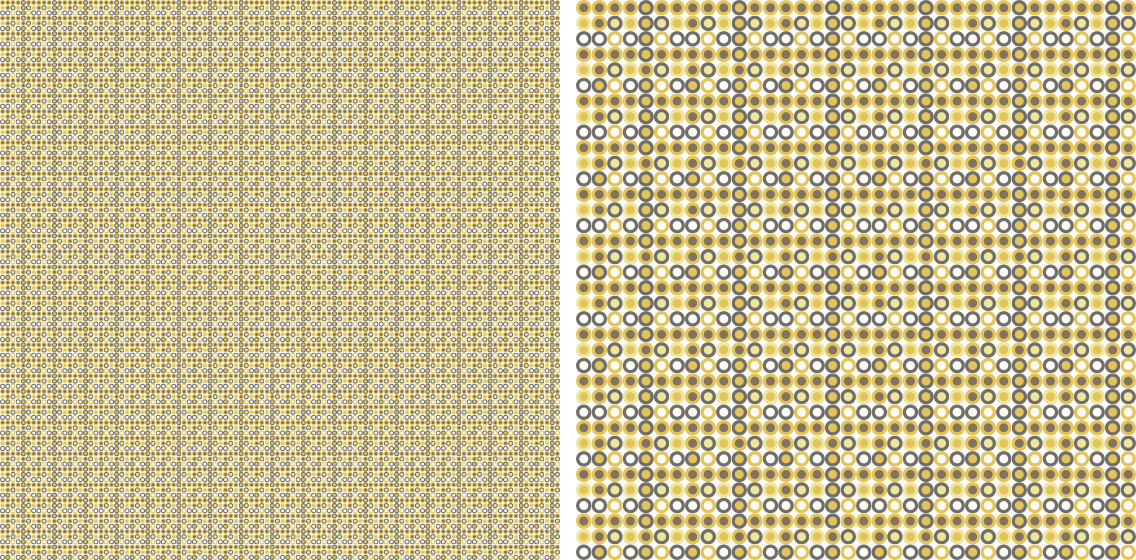
Left: the whole. Right: its middle third, enlarged.
Give the GLSL for this pattern, as a WebGL 2 fragment shader.

```glsl
#version 300 es
precision highp float;
// A fine lattice of two-tone dots: each cell holds a coloured disc with a
// smaller core. A 6 by 6 motif of dot kinds is repeated 18 times each way,
// and the edges are smoothed by distance in units of one cell.

#define REPEATS 18.0
#define MOTIF 6.0
#define OUTER_RADIUS 0.495
#define CORE_RADIUS 0.285
#define EDGE_SOFTNESS 1.0

uniform vec2 u_resolution;
out vec4 fragColor;

const vec3 WHITE = vec3(0.99, 0.985, 0.97);
const vec3 GREY  = vec3(0.44, 0.43, 0.41);
const vec3 BROWN = vec3(0.51, 0.45, 0.37);
const vec3 GOLD  = vec3(0.89, 0.77, 0.36);
const vec3 PALE  = vec3(0.93, 0.90, 0.61);

// Dot kinds: 0 grey/white, 1 gold/white, 2 grey/gold,
//            3 gold/brown, 4 grey/pale, 5 pale/gold
const int KINDS[36] = int[36](
  3, 3, 3, 3, 2, 3,
  5, 3, 4, 5, 2, 4,
  0, 0, 1, 0, 2, 1,
  3, 3, 3, 3, 2, 3,
  5, 3, 4, 5, 3, 4,
  0, 2, 1, 0, 2, 1);

vec3 ringColour(int kind) {
  if (kind == 5) return PALE;
  return (kind == 1 || kind == 3) ? GOLD : GREY;
}

vec3 coreColour(int kind) {
  if (kind < 2) return WHITE;
  if (kind == 3) return BROWN;
  return kind == 4 ? PALE : GOLD;
}

// Coverage of a disc, softened over one pixel
float disc(float distanceToCentre, float radius, float pixel) {
  return clamp((radius - distanceToCentre) / pixel + 0.5, 0.0, 1.0);
}

void main() {
  // Lattice coordinates, rows counted downwards from the top
  float cells = REPEATS * MOTIF;
  vec2 p = gl_FragCoord.xy / u_resolution;
  p = vec2(p.x, 1.0 - p.y) * cells;
  float pixel = EDGE_SOFTNESS * cells / min(u_resolution.x, u_resolution.y);

  // Choose the dot kind from the repeating motif
  ivec2 cell = ivec2(mod(floor(p), MOTIF));
  int kind = KINDS[cell.y * int(MOTIF) + cell.x];

  // Layer ring and core over the ground
  float d = length(fract(p) - 0.5);
  vec3 colour = mix(WHITE, ringColour(kind), disc(d, OUTER_RADIUS, pixel));
  colour = mix(colour, coreColour(kind), disc(d, CORE_RADIUS, pixel));
  fragColor = vec4(colour, 1.0);
}
```
